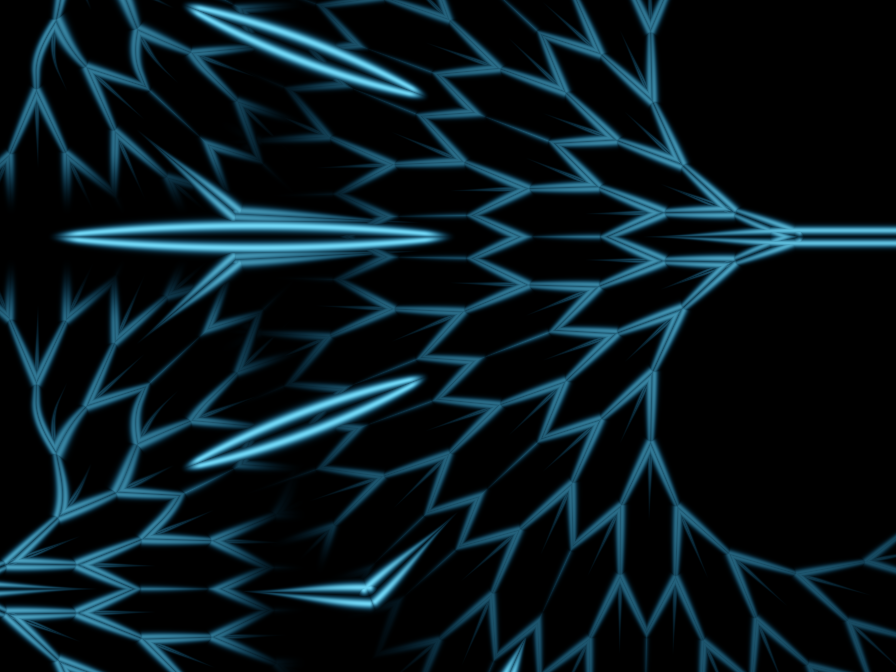
A WebGL 1 fragment shader for this background:

```glsl
precision highp float;

uniform vec2 u_resolution;

#define AXIS_Y 0.6476
#define ROOT_X 1.1875
#define LIMB 0.1042
#define TURN 0.3665
#define TURN_GROWTH 0.014
#define LEVELS 9
#define SPIKE 0.115
#define LINE_WIDTH 0.0066
#define LINE_GAP 0.0095
#define SEAM_X 0.42
#define DEEP_BLUE vec3(0.04, 0.53, 0.80)
#define ICE_BLUE vec3(0.44, 0.84, 0.96)

// Coordinates along and across the direction from a to b
vec2 alongAcross(vec2 p, vec2 a, vec2 b) {
  vec2 axis = normalize(b - a);
  p -= a;
  return vec2(dot(p, axis), axis.x * p.y - axis.y * p.x);
}

// Twin soft lines from x = 0 to len, closing into a thin spike
float twinStroke(vec2 p, float len, float spike, float gap, float width) {
  float taper = 1.0 - smoothstep(0.0, spike, p.x - len);
  float side = abs(abs(p.y) - gap * taper);
  float dist = length(vec2(max(-p.x, 0.0), side));
  float s = dist / (width * (0.15 + 0.85 * taper));
  return exp(-s * s) * sqrt(taper);
}

// Stroke that narrows from its elbow to its tip
float quill(vec2 p, vec2 elbow, vec2 tip, float gap) {
  float reach = 1.1 * distance(elbow, tip);
  return twinStroke(alongAcross(p, elbow, tip), 0.0, reach, gap, 1.2 * LINE_WIDTH);
}

// Two bowed lines that meet in a point at both ends
float lens(vec2 p, vec2 a, vec2 b, float bow) {
  vec2 q = alongAcross(p, a, b);
  float t = clamp(q.x / distance(a, b), 0.0, 1.0);
  float hump = 4.0 * t * (1.0 - t);
  float width = 1.35 * LINE_WIDTH * (0.35 + 0.65 * sqrt(hump));
  float s = abs(abs(q.y) - bow * hump) / width;
  return exp(-s * s) * smoothstep(0.0, 0.3, hump);
}

// Binary tree by folding: the root is at the origin and it grows along +x
float tree(vec2 p) {
  float glow = 0.92 * twinStroke(p + vec2(2.0, 0.0), 2.0, 2.0 * SPIKE, LINE_GAP, LINE_WIDTH);
  for (int i = 0; i < LEVELS; i++) {
    float level = float(i) / float(LEVELS - 1);
    float angle = TURN + TURN_GROWTH * float(i);
    vec2 heading = vec2(cos(angle), sin(angle));
    p.y = abs(p.y);
    p = vec2(dot(p, heading), heading.x * p.y - heading.y * p.x);
    float gap = LINE_GAP * mix(0.75, 0.12, sqrt(level));
    float width = LINE_WIDTH * mix(1.0, 0.85, level);
    float strength = mix(0.86, 0.44, level);
    glow = max(glow, strength * twinStroke(p, 0.0, LIMB + SPIKE, gap, width));
    p.x -= LIMB;
  }
  return glow;
}

// Tree from the right, fading out towards the seam
float rightTree(vec2 p) {
  float seam = SEAM_X + 0.07 * (1.0 - smoothstep(0.05, 0.14, p.y));
  seam += 0.18 * smoothstep(0.4, 0.54, p.y);
  return tree(vec2(ROOT_X - p.x, p.y)) * smoothstep(seam - 0.1, seam + 0.14, p.x);
}

// Tree from the left, turned half round, its outer limbs drawn back
float leftTree(vec2 p) {
  vec2 q = vec2(p.x + 0.085, 0.524 - p.y);
  q.x += 0.08 * smoothstep(0.1, 0.28, q.y);
  float fade = 1.0 - smoothstep(SEAM_X - 0.12, SEAM_X + 0.04, p.x);
  return tree(q) * fade * smoothstep(0.03, 0.13, p.y);
}

// Bright slivers between the trees
float slivers(vec2 p) {
  float glow = lens(p, vec2(0.07, 0.0), vec2(0.68, 0.0), 0.0165);
  glow = max(glow, lens(p, vec2(0.268, 0.347), vec2(0.64, 0.206), 0.0155));

  // Barbs beside the central lens
  vec2 barb = vec2(0.352, 0.034);
  glow = max(glow, 0.85 * quill(p, barb, vec2(0.217, 0.148), 0.007));
  glow = max(glow, 0.75 * quill(p, barb, vec2(0.6, 0.022), 0.005));

  // Bent chevron and the short tip next to it
  vec2 elbow = vec2(0.55, 0.534);
  glow = max(glow, quill(p, elbow, vec2(0.373, 0.528), 0.012));
  glow = max(glow, quill(p, elbow, vec2(0.67, 0.42), 0.012));
  return max(glow, quill(p, vec2(0.75, 0.668), vec2(0.785, 0.59), 0.006));
}

void main() {
  vec2 p = gl_FragCoord.xy / u_resolution.y;
  p.y = abs(p.y - AXIS_Y);
  float glow = max(max(rightTree(p), leftTree(p)), slivers(p));
  gl_FragColor = vec4(glow * mix(DEEP_BLUE, ICE_BLUE, glow), 1.0);
}
```
